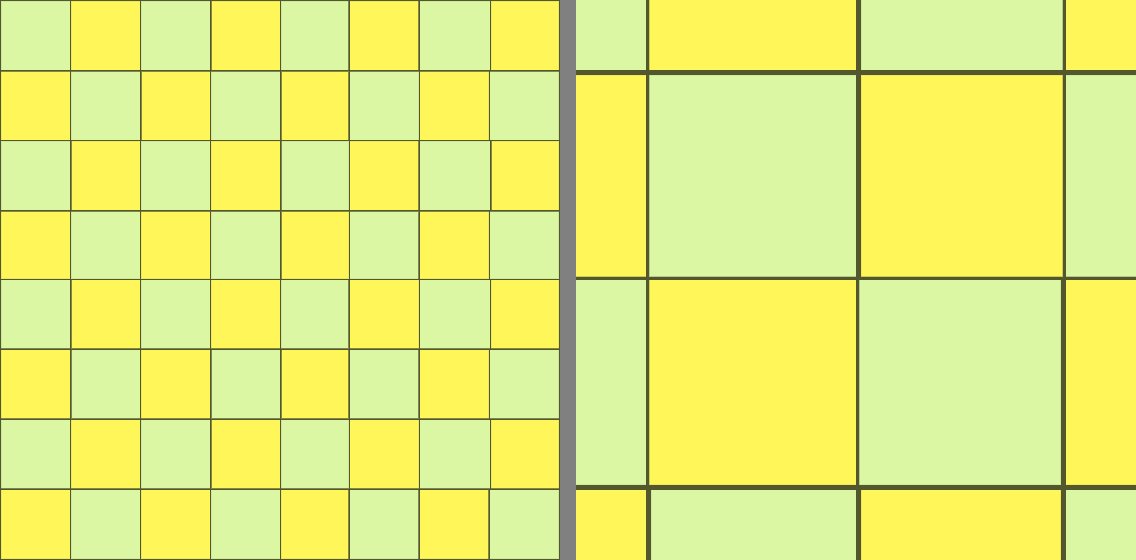
Left: the whole. Right: its middle third, enlarged.
Write a WebGL 2 fragment shader that draws this pattern.

```glsl
#version 300 es
precision highp float;
// Eight by eight checkerboard of pale green and yellow squares with thin dark outlines.
// Tiles come from cell parity; each outline is a box-filtered line on one side of its
// grid edge, thin or thick by a hash of the wrapped index, so that the sheet tiles.
uniform vec2 u_resolution;
out vec4 fragColor;

const float TILES = 8.0;

float hash(vec2 p) {
    vec3 q = fract(p.xyx * vec3(0.1031, 0.1030, 0.0973));
    q += dot(q, q.yzx + 33.33);
    return fract((q.x + q.y) * q.z);
}

// Half width of an outline; the sheet border is widest
float outlineHalfWidth(float edge, float variation) {
    return edge < 0.5 ? 0.0156 : mix(0.0078, 0.0121, step(0.45, variation));
}

// Outlines lean away from the middle of the sheet; the border is centred
float outlineSide(float edge) {
    return edge < 0.5 ? 0.0 : (edge < 4.5 ? 1.0 : -1.0);
}

// Share of a pixel covered by a line, from the distance to its centre
float lineCoverage(float dist, float halfWidth, float pixel) {
    float high = min(dist + 0.5 * pixel, halfWidth);
    float low = max(dist - 0.5 * pixel, -halfWidth);
    return clamp((high - low) / pixel, 0.0, 1.0);
}

void main() {
    vec2 grid = gl_FragCoord.xy / u_resolution * TILES;
    vec2 pixel = TILES / u_resolution;

    // Nearest grid lines, wrapped across the borders
    vec2 edge = floor(grid + 0.5);
    vec2 wrappedEdge = mod(edge, TILES);

    // Level outlines keep one width along each row
    float halfY = outlineHalfWidth(wrappedEdge.y, hash(vec2(wrappedEdge.y, 17.0)));
    float nudgeY = outlineSide(wrappedEdge.y) * halfY;
    float row = mod(floor(grid.y - nudgeY), TILES);

    // Upright outlines vary tile by tile; the last column alternates sides
    float halfX = outlineHalfWidth(wrappedEdge.x, hash(vec2(wrappedEdge.x, row) + 5.0));
    float sideX = outlineSide(wrappedEdge.x);
    if (wrappedEdge.x > TILES - 1.5) sideX = mod(row, 2.0) > 0.5 ? 1.0 : -1.0;
    vec2 nudge = vec2(sideX * halfX, nudgeY);

    // Checkerboard fill
    vec2 cell = floor(grid - nudge);
    vec3 yellow = vec3(1.00, 0.97, 0.35);
    vec3 paleGreen = vec3(0.86, 0.97, 0.64);
    vec3 color = mix(yellow, paleGreen, mod(cell.x + cell.y, 2.0));

    // Dark outlines
    vec2 dist = abs(grid - edge - nudge);
    float upright = lineCoverage(dist.x, halfX, pixel.x);
    float level = lineCoverage(dist.y, halfY, pixel.y);
    vec3 outline = vec3(0.32, 0.34, 0.18);
    color = mix(color, outline, max(upright, level));

    fragColor = vec4(color, 1.0);
}
```
